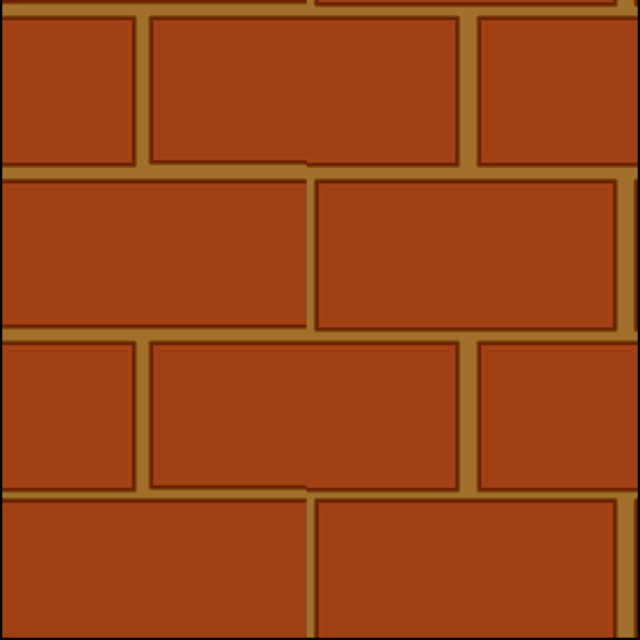
Give the GLSL for this texture, as a WebGL 2 fragment shader.

```glsl
#version 300 es
precision highp float;
// Brick wall in running bond with tan mortar, dark brick rims and a thin black frame.

uniform vec2 u_resolution;
out vec4 outColor;

const vec3 MORTAR = vec3(0.63, 0.44, 0.17);
const vec3 BRICK = vec3(0.62, 0.25, 0.08);

// Signed distance to a box with slightly rounded corners
float boxDistance(vec2 p, vec2 lo, vec2 hi) {
    vec2 q = abs(p - 0.5 * (lo + hi)) - 0.5 * (hi - lo) + 0.4;
    return length(max(q, 0.0)) + min(max(q.x, q.y), 0.0) - 0.4;
}

// Lays one brick over the wall: outer shadow, dark rim, then the face
vec3 layBrick(vec3 wall, vec2 p, vec2 lo, vec2 hi) {
    float d = boxDistance(p, lo, hi);
    vec3 face = BRICK * (1.0 + 0.05 * exp(-4.0 * (d + 2.2) * (d + 2.2)));
    wall = mix(vec3(0.47, 0.26, 0.04), wall, smoothstep(0.4, 1.3, d));
    wall = mix(vec3(0.41, 0.12, 0.0), wall, smoothstep(-0.4, 0.5, d));
    return mix(face, wall, smoothstep(-1.5, -0.6, d));
}

void main() {
    // The canvas spans 256 units, with y running down the wall
    vec2 p = gl_FragCoord.xy / u_resolution * 256.0;
    p.y = 256.0 - p.y;

    vec3 color = MORTAR;
    float rightHalf = smoothstep(122.2, 123.1, p.x);

    // Each pass lays one pair of courses
    for (int i = -1; i <= 1; i++) {
        float k = float(i);

        // Upper course: a whole brick with a stepped base between two cut ones
        float top = 7.0 + 130.0 * k;
        float base = 66.2 + 130.0 * k;
        color = layBrick(color, p, vec2(-20.0, top), vec2(53.9, base));
        color = layBrick(color, p, vec2(60.2, top), vec2(183.2, base - 1.0 + rightHalf));
        color = layBrick(color, p, vec2(191.4, top), vec2(280.0, base));

        // Lower course: the left brick is cut off without a rim at the joint
        top = 72.3 + 127.7 * k;
        base = 132.0 + 130.0 * k;
        vec3 cut = layBrick(color, p, vec2(-20.0, top), vec2(140.0, base - 1.1));
        color = mix(cut, color, rightHalf);
        color = layBrick(color, p, vec2(126.4, top), vec2(246.3, base));
        color = layBrick(color, p, vec2(254.3, top), vec2(280.0, base));
    }

    // Black frame on the left, right and bottom
    float inset = min(min(p.x, 256.0 - p.x), 256.0 - p.y);
    color *= smoothstep(0.5, 1.3, inset);

    outColor = vec4(color, 1.0);
}
```
